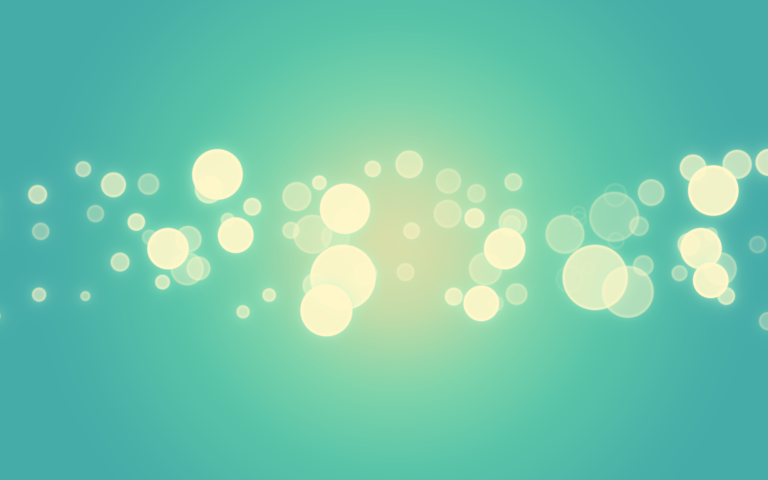
This background is drawn by a Shadertoy shader. Its source:

```glsl
// Cream bokeh discs drifting in a band across a teal backdrop with a warm central glow.

const vec3 CREAM = vec3(1.0, 0.97, 0.79);
const vec3 HALO = vec3(0.72, 0.97, 0.80);

vec3 hash3(vec2 cell) {
    vec3 q = fract(vec3(cell.xyx) * vec3(0.1031, 0.1030, 0.0973) + 0.17);
    q += dot(q, q.yxz + 33.33);
    return fract((q.xxy + q.yzz) * q.zyx);
}

// A single bump of height 1 around c
float bump(float x, float c, float sharpness) {
    return exp(-sharpness * (x - c) * (x - c));
}

vec3 backdrop(vec2 p) {
    float r = length(p - vec2(0.823, 0.485));
    vec3 col = mix(vec3(0.85, 0.87, 0.66), vec3(0.73, 0.86, 0.66), smoothstep(0.0, 0.21, r));
    col = mix(col, vec3(0.49, 0.83, 0.67), smoothstep(0.12, 0.34, r));
    col = mix(col, vec3(0.35, 0.77, 0.66), smoothstep(0.27, 0.50, r));
    return mix(col, vec3(0.275, 0.675, 0.66), smoothstep(0.42, 0.78, r));
}

// Soft halo, translucent fill and a slightly brighter rim
void disc(inout vec3 col, vec2 p, vec2 centre, float radius, float alpha) {
    float d = length(p - centre) - radius;
    float aa = 1.0 / iResolution.y;
    float fill = 1.0 - smoothstep(-aa, aa, d);
    float halo = exp(-max(d, 0.0) / 0.011) * (1.0 - fill);
    float rim = bump(d, -0.003, 120000.0);
    col = mix(col, HALO, 0.38 * alpha * halo);
    col = mix(col, CREAM, fill * min(alpha + 0.12 * rim, 1.0));
}

// Three wavy lanes of small discs
void smallDiscs(inout vec3 col, vec2 p) {
    for (int lane = 0; lane < 3; lane++) {
        for (int i = 0; i < 20; i++) {
            vec3 h = hash3(vec2(float(i) + 3.0, float(lane) * 7.0 + 5.0));
            float x = 0.084 * float(i) + 0.07 * (h.x - 0.5);
            float y = 0.525;
            if (lane == 0) y = 0.605 + 0.045 * cos((x - 0.87) * 9.8);
            if (lane == 2) y = 0.405 - 0.045 * cos((x - 0.55) * 12.0);
            y += 0.07 * (h.y - 0.5);

            float radius = (0.014 + 0.017 * h.z) * mix(0.7, 1.0, smoothstep(0.18, 0.28, x));
            float gap = exp(-pow((x - 1.22) * 9.0, 4.0));
            float alpha = (0.2 + 0.55 * fract(h.x * 7.0 + h.z)) * (1.0 - gap);
            disc(col, p, vec2(x, y), radius, alpha);
        }
    }
}

// Five columns, each with a high, a middle and a low disc and a faint companion
void largeDiscs(inout vec3 col, vec2 p) {
    for (int i = 0; i < 5; i++) {
        float k = float(i);
        float parity = 1.0 - 2.0 * mod(k, 2.0);
        float first = bump(k, 0.0, 3.0);
        float fade = bump(k, 3.0, 3.0);
        float x = 0.433 + 0.258 * k + 0.115 * bump(k, 2.3, 1.6);

        vec2 high = vec2(x + 0.02, 0.535 + 0.021 * (k - 2.2) * (k - 2.2));
        vec2 middle = vec2(x - 0.083 * first + 0.02 * sin(1.5 * k), 0.452 + 0.03 * parity);
        vec2 low = vec2(x + 0.058 * cos(1.9 * k), 0.32 + 0.024 * k + 0.19 * first);
        vec2 offset = parity > 0.0 ? vec2(0.04 * cos(1.5708 * k), -0.042) : vec2(-0.063, 0.09);

        disc(col, p, middle + offset, 0.038 - 0.003 * parity, 0.42);
        disc(col, p, high, 0.053 - 0.023 * bump(k, 2.0, 4.0),
             0.95 - 0.6 * fade - 0.4 * bump(k, 2.0, 4.0));
        disc(col, p, middle, 0.056 - 0.0125 * parity, 0.92 - 0.15 * fade);
        disc(col, p, low, 0.046 - 0.0085 * parity, 0.93 - 0.4 * fade);
    }
}

void mainImage(out vec4 fragColor, in vec2 fragCoord) {
    // Height spans 0..1, with the middle of the canvas at x = 0.8
    vec2 p = fragCoord / iResolution.y;
    p.x += 0.8 - 0.5 * iResolution.x / iResolution.y;

    vec3 col = backdrop(p);
    smallDiscs(col, p);
    largeDiscs(col, p);
    fragColor = vec4(col, 1.0);
}
```
